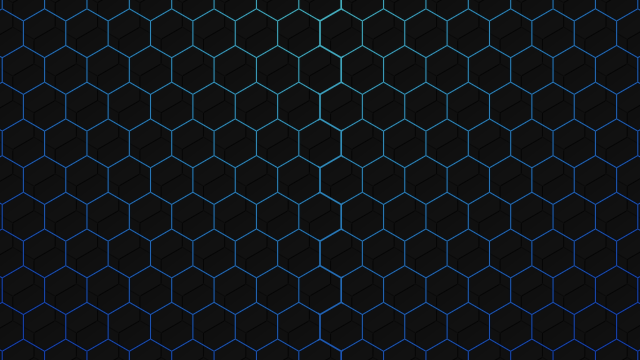
This pattern is drawn by a Shadertoy shader. Its source:

```glsl
// Glowing honeycomb on near-black tiles: thin hexagon outlines run from cyan at
// the top centre to deep blue in the corners, over a second, dark honeycomb
// shifted by half a cell. Both come from one hexagonal cell function.

// Offset from the nearest centre in a lattice of pointed hexagons of width 1
vec2 hexOffset(vec2 q) {
    vec2 period = vec2(1.0, sqrt(3.0));
    vec2 a = mod(q, period) - 0.5 * period;
    vec2 b = mod(q - 0.5 * period, period) - 0.5 * period;
    return dot(a, a) < dot(b, b) ? a : b;
}

// Distance from a cell offset to the outline of its hexagon
float edgeDistance(vec2 cell) {
    vec2 c = abs(cell);
    return 0.5 - max(c.x, dot(c, vec2(0.5, 0.8660254)));
}

// Smoothed coverage of a line with the given half width
float lineCoverage(float dist, float halfWidth, float pixel) {
    return clamp(0.5 + (halfWidth - dist) / pixel, 0.0, 1.0);
}

vec3 neonColor(vec2 p) {
    float t = length(p - vec2(0.0, 0.5)) / 1.3;
    vec3 cyan = vec3(0.31, 0.78, 0.85);
    vec3 azure = vec3(0.19, 0.57, 0.82);
    vec3 blue = vec3(0.10, 0.29, 0.78);
    return mix(mix(cyan, azure, smoothstep(0.0, 0.5, t)), blue, smoothstep(0.35, 1.0, t));
}

void mainImage(out vec4 fragColor, in vec2 fragCoord) {
    vec2 p = (fragCoord - 0.5 * iResolution.xy) / iResolution.y;
    float cellWidth = 0.1177;
    float pixel = 1.0 / (iResolution.y * cellWidth);
    vec2 q = p / cellWidth + vec2(0.5, 0.0);

    // Dark tiles with a faint diagonal shade
    vec2 tile = hexOffset(q - vec2(-0.25, 0.4330127));
    vec3 color = vec3(0.063 + 0.008 * dot(tile, vec2(0.6, -0.8)));

    // Dark seams, fainter along the edges that fall to the right
    float falling = abs(dot(tile, vec2(0.5, 0.8660254)));
    float seamStrength = falling > 0.47 ? 0.45 : 0.8;
    float seam = lineCoverage(edgeDistance(tile), 0.013, pixel);
    color = mix(color, vec3(0.012), seam * seamStrength);

    // Bright outlines, heavier along the central zigzag
    float dist = edgeDistance(hexOffset(q));
    float central = 1.0 - smoothstep(0.28, 0.32, abs(p.x / cellWidth - 0.25));
    float outline = lineCoverage(dist, 0.0125 + 0.007 * central, pixel);
    vec3 neon = neonColor(p);
    color = mix(color, neon * 0.15, 0.75 * exp(-dist * dist / 0.0012));
    color = mix(color, neon, 0.85 * outline);

    fragColor = vec4(color, 1.0);
}
```
